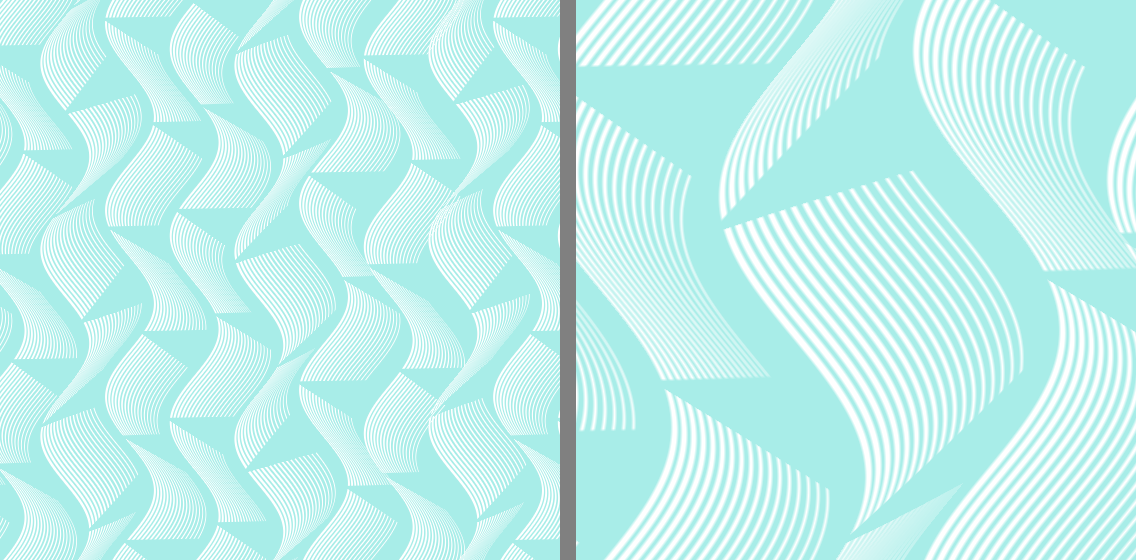
Left, the full canvas; right, a detail of the centre.
This pattern is drawn by a three.js fragment shader. Its source:

```glsl
// Pale aqua ground with columns of white, sail-like bundles of tapering wavy lines.
varying vec2 vUv;

const vec3 AQUA = vec3(0.66, 0.93, 0.91);
const vec3 WHITE = vec3(1.0);
const float SOFT = 0.0017;          // edge softness

// Column layout
const float COLUMN_START = 0.002;
const float COLUMN_PITCH = 0.1155;

// Wave followed by every line
const float WAVE_HEIGHT = 0.0436;
const float WAVE_FREQ = 18.8496;    // three waves down the canvas

// Bundle of lines
const float BUNDLE_WIDTH = 0.0911;
const float LINE_STEPS = 16.0;
const float SAIL_PITCH = 0.1865;
const float SAIL_GAP = 0.0065;
const float SAIL_TAPER = 0.06;

// Offsets down a column: x = wave trough, y = first cut between sails
vec2 columnOffsets(float column) {
  float kind = mod(column, 6.0);
  vec2 offsets = vec2(0.031, 0.128);
  if (kind < 0.5) offsets = vec2(0.108, 0.1055);
  else if (kind < 1.5) offsets = vec2(0.112, 0.016);
  else if (kind < 2.5) offsets = vec2(0.043, 0.038);
  else if (kind < 3.5) offsets = vec2(0.0885, 0.0065);
  else if (kind < 4.5) offsets = vec2(0.116, 0.096);
  float slip = mod(column, 7.0) < 0.5 ? 0.017 : 0.0;
  return offsets - slip;
}

// Running total of painted width for stripes of the given duty
float stripeTotal(float u, float duty) {
  return duty * floor(u) + min(fract(u), duty);
}

// Box-filtered stripes centred on whole values of u
float stripes(float u, float duty, float blur) {
  float start = u + 0.5 * duty;
  return (stripeTotal(start + 0.5 * blur, duty)
        - stripeTotal(start - 0.5 * blur, duty)) / blur;
}

// Soft mask, one between 0 and size
float span(float v, float size) {
  return clamp(v / SOFT + 0.5, 0.0, 1.0) * clamp((size - v) / SOFT + 0.5, 0.0, 1.0);
}

// One column of sails; p.x is measured from its centre, p.y downward.
// skew shifts the wave from first to last line, tilt slants the sail tops.
float sailColumn(vec2 p, vec2 offsets, float skew, float tilt) {
  // Solve for the position t across the bundle
  float t = clamp(p.x / BUNDLE_WIDTH, -0.5, 1.5);
  float spread = BUNDLE_WIDTH;
  float phase = 0.0;
  for (int i = 0; i < 7; i++) {
    phase = WAVE_FREQ * (p.y - offsets.x - skew * t);
    spread = BUNDLE_WIDTH - WAVE_HEIGHT * WAVE_FREQ * skew * sin(phase);
    float miss = BUNDLE_WIDTH * t - WAVE_HEIGHT * cos(phase) - p.x;
    t = clamp(t - miss / spread, -0.5, 1.5);
  }
  float u = t * LINE_STEPS;
  if (u < -0.5 || u > LINE_STEPS + 0.5) return 0.0;

  // Lines thin out from left to right
  float slope = WAVE_HEIGHT * WAVE_FREQ * sin(phase);
  float blur = SOFT * LINE_STEPS * sqrt(1.0 + slope * slope) / spread;
  float lines = stripes(u, mix(0.62, 0.25, clamp(t, 0.0, 1.0)), blur);

  // Cut the column into sails with wedges opening to the right
  float along = mod(p.y - offsets.y - tilt * t, SAIL_PITCH);
  float sailLength = SAIL_PITCH - SAIL_GAP - SAIL_TAPER * t;
  return lines * span(along, sailLength);
}

void main() {
  vec2 p = vec2(vUv.x - COLUMN_START, 1.0 - vUv.y);
  float nearest = floor(p.x / COLUMN_PITCH);
  float ink = 0.0;
  for (int i = -1; i <= 1; i++) {
    float column = nearest + float(i);
    // Every third column sweeps upward, the others downward
    bool rising = abs(mod(column, 3.0) - 1.0) < 0.5;
    float skew = rising ? -0.069 : 0.042;
    float tilt = rising ? -0.034 : 0.058;
    vec2 local = vec2(p.x - column * COLUMN_PITCH, p.y);
    ink = max(ink, sailColumn(local, columnOffsets(column), skew, tilt));
  }
  gl_FragColor = vec4(mix(AQUA, WHITE, ink), 1.0);
}
```
